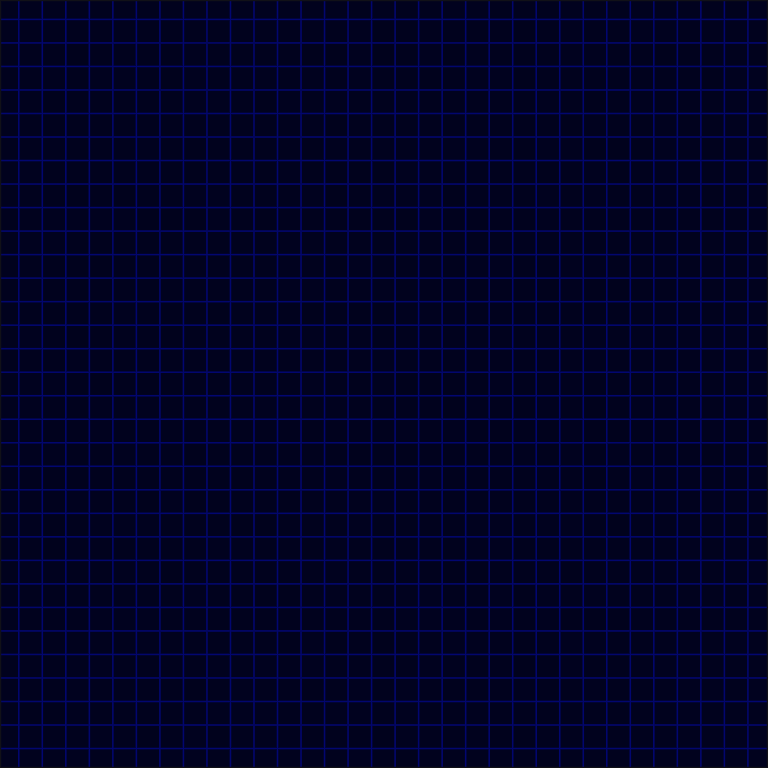
Reproduce this pattern procedurally as a WebGL 2 fragment shader.

```glsl
#version 300 es
precision highp float;
// A fine blue grid of thin square cells on a near-black navy ground.
// Each line is a box of fixed width, filtered by its exact overlap with the
// pixel, so its weight shifts softly from line to line; a faint frame rims it.

uniform vec2 u_resolution;
out vec4 outColor;

const float PITCH = 0.030625;                  // cell size, about 32.65 per side
const vec2 FIRST_LINE = vec2(0.02446, 0.02535); // first line from the lower left
const float LINE_WIDTH = 0.00203;
const float FRAME_WIDTH = 0.0016;
const float LINE_VARIATION = 0.05;             // strength change per segment
const float GROUND_VARIATION = 0.006;          // brightness change per cell

const vec3 GROUND_COLOR = vec3(0.002, 0.006, 0.118);
const vec3 LINE_COLOR = vec3(0.008, 0.024, 0.435);
const vec3 FRAME_COLOR = vec3(0.065, 0.065, 0.095);

float hash(vec2 p) {
    return fract(sin(dot(p, vec2(127.1, 311.7))) * 43758.5453);
}

// Share of each pixel covered by a line at signed distance d, per axis
vec2 lineCoverage(vec2 d, vec2 pixel) {
    float halfWidth = 0.5 * LINE_WIDTH;
    vec2 near = max(d - 0.5 * pixel, vec2(-halfWidth));
    vec2 far = min(d + 0.5 * pixel, vec2(halfWidth));
    return clamp((far - near) / pixel, 0.0, 1.0);
}

void main() {
    vec2 pixel = 1.0 / u_resolution;
    vec2 uv = gl_FragCoord.xy * pixel;

    // Grid position: whole numbers fall on the lines
    vec2 grid = (uv - FIRST_LINE) / PITCH;
    vec2 cell = floor(grid);
    vec2 nearestLine = floor(grid + 0.5);
    vec2 coverage = lineCoverage((grid - nearestLine) * PITCH, pixel);

    // Slight unevenness along each line segment
    vec2 segmentNoise = vec2(hash(vec2(nearestLine.x, cell.y)),
                             hash(vec2(cell.x, nearestLine.y) + 57.0));
    coverage *= 1.0 + LINE_VARIATION * (segmentNoise - 0.5);

    // Ground, then lines without extra brightness at the crossings
    vec3 color = GROUND_COLOR;
    color.b += GROUND_VARIATION * (hash(cell + 13.0) - 0.5);
    color = mix(color, LINE_COLOR, max(coverage.x, coverage.y));

    // Thin dull frame around the canvas
    vec2 edge = min(uv, 1.0 - uv);
    vec2 frame = clamp((FRAME_WIDTH - edge) / pixel + 0.5, 0.0, 1.0);
    color = mix(color, FRAME_COLOR, max(frame.x, frame.y));

    outColor = vec4(color, 1.0);
}
```
